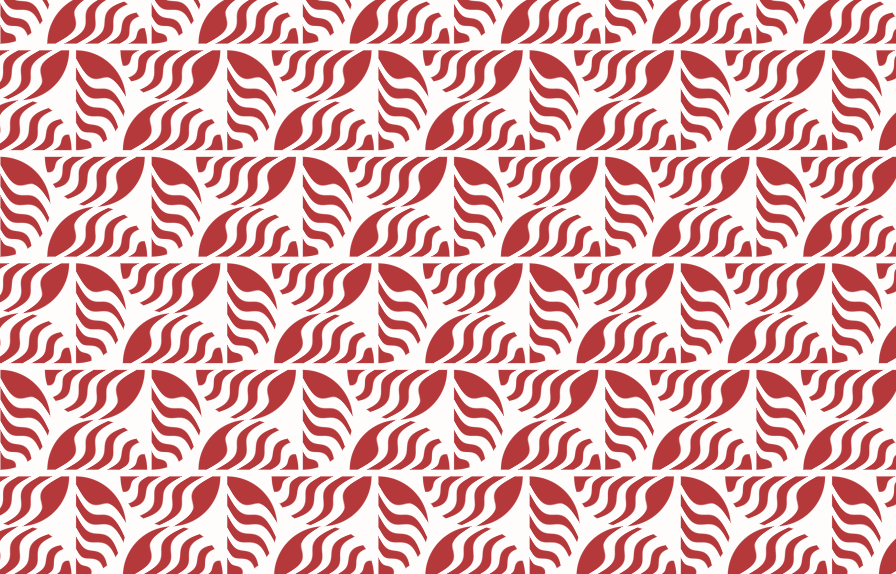
Give the GLSL for this pattern, as a WebGL 2 fragment shader.

```glsl
#version 300 es
precision highp float;

uniform vec2 u_resolution;
out vec4 outColor;

#define COLUMNS 5.926
#define ROW_PITCH 0.7045
#define ORIGIN vec2(0.503, 0.3155)
#define RADIUS 0.330
#define STRIPE_PERIOD 0.33
#define FIRST_GAP -0.575
#define GAP_HALF 0.07
#define GAP_FLARE 0.05
#define SWAY 0.092
#define RED vec3(0.71, 0.22, 0.23)
#define WHITE vec3(1.0, 0.99, 0.99)

const float TAU = 6.2831853;
const vec2 ALONG = vec2(0.64, 0.768);
const vec2 ACROSS = vec2(0.768, -0.64);

// Signed distance to a unit half disc, flat side down, cut by S-shaped gaps
float stripedHalfDisc(vec2 q) {
    float m = dot(q, ACROSS);
    float s = dot(q, ALONG);

    // Position along the chord, from the flat side to the arc
    float chordEnd = sqrt(max(1.0 - m * m, 0.0));
    float chordStart = max(m * ALONG.x / ALONG.y, -chordEnd);
    float chord = max(chordEnd - chordStart, 0.001);
    float t = clamp((s - chordStart) / chord, 0.0, 1.0);

    // Nearest of the four gaps, widening towards the arc
    float p = m - SWAY * chord * sin(TAU * t) - FIRST_GAP;
    float gap = clamp(round(p / STRIPE_PERIOD), 0.0, 3.0);
    float stripe = GAP_HALF + GAP_FLARE * t * t - abs(p - gap * STRIPE_PERIOD);

    float disc = max(length(q) - 1.0, -q.y);
    return max(disc, stripe);
}

// Offset from a motif centre that repeats once per column
vec2 repeated(vec2 p, vec2 centre) {
    vec2 d = p - centre;
    d.x -= round(d.x);
    return d / RADIUS;
}

void main() {
    vec2 p = gl_FragCoord.xy / u_resolution.x * COLUMNS - ORIGIN;

    // Alternate rows shift by half a column
    float row = round(p.y / ROW_PITCH);
    p.y -= row * ROW_PITCH;
    p.x -= 0.5 * mod(row, 2.0);

    // Three turned copies: hanging, standing and sideways
    vec2 hanging = repeated(p, vec2(-0.376, RADIUS));
    vec2 standing = repeated(p, vec2(-0.360, -RADIUS));
    vec2 sideways = repeated(p, vec2(0.0));
    float d = stripedHalfDisc(-hanging);
    d = min(d, stripedHalfDisc(standing));
    d = min(d, stripedHalfDisc(vec2(-sideways.y, sideways.x)));

    float pixel = COLUMNS / (u_resolution.x * RADIUS);
    float ink = 1.0 - smoothstep(-0.75 * pixel, 0.75 * pixel, d);
    outColor = vec4(mix(WHITE, RED, ink), 1.0);
}
```
